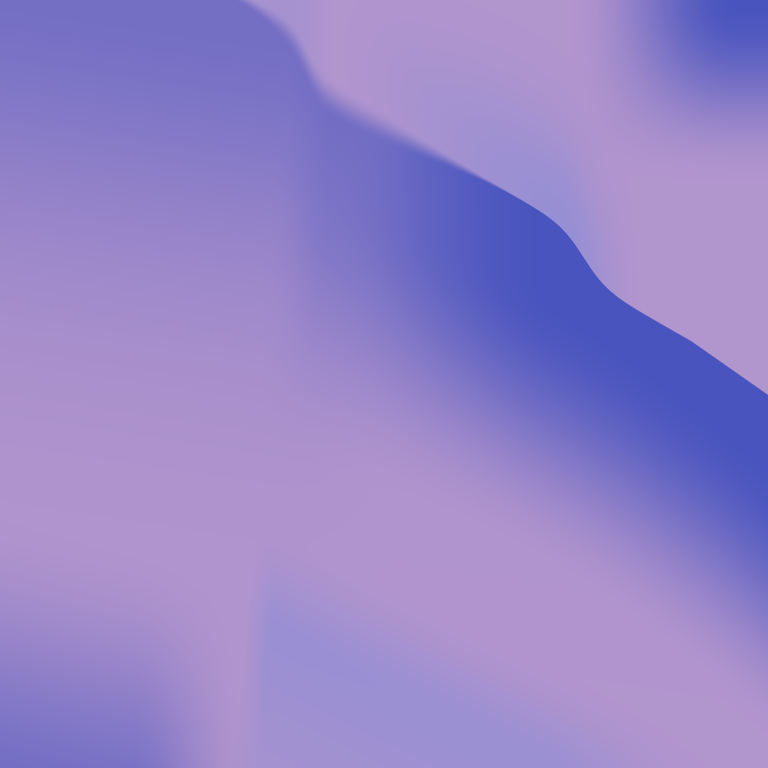
Write a Shadertoy shader that draws this background.

```glsl
// Soft folded silk in pink and blue, split by a wavy diagonal ridge.
#define PINK vec3(0.695, 0.583, 0.805)
#define BLUE vec3(0.285, 0.330, 0.745)
#define LAVENDER vec3(0.590, 0.560, 0.828)
#define RIDGE_SLOPE 0.57
#define RIDGE_WAVE 0.029
#define SOFT_EDGE 0.035
#define SHARP_EDGE 0.0015

// Smooth fall from 1 to 0 between a and b
float fade(float a, float b, float x) {
    return 1.0 - smoothstep(a, b, x);
}

// Union of two soft amounts
float blend(float a, float b) {
    return 1.0 - (1.0 - a) * (1.0 - b);
}

// Depth of the ridge below the top edge: a slope with two steps
float ridgeDepth(float x) {
    float steps = tanh((x - 0.399) / 0.02) + 1.0 + tanh((x - 0.76) / 0.03);
    return 0.066 + RIDGE_SLOPE * (x - 0.39) + RIDGE_WAVE * steps
         + 0.13 * max(x - 0.9, 0.0);
}

// Cloth behind the ridge, at the upper right
vec3 backCloth(vec2 p, float height) {
    float corner = smoothstep(0.74, 0.96, p.x) * fade(0.0, 0.24, p.y);
    float hollow = exp(-pow(height / 0.12, 2.0))
                 * smoothstep(0.46, 0.74, p.x) * fade(0.735, 0.84, p.x);
    float wash = 0.25 * exp(-pow((height - 0.06) / 0.08, 2.0))
               * smoothstep(0.42, 0.56, p.x) * fade(0.62, 0.8, p.x);
    float tip = 0.4 * fade(0.385, 0.44, p.x);
    vec3 color = mix(PINK, LAVENDER, blend(blend(hollow, wash), tip));
    return mix(color, BLUE, corner);
}

// Cloth in front of the ridge, with a nearly upright crease
vec3 frontCloth(vec2 p) {
    float pastCrease = p.x - (0.405 - 0.1 * p.y);
    float crease = smoothstep(-0.03, 0.05, pastCrease);

    // Deep shade below the ridge
    float k = p.x - 0.35;
    float shadeEnd = 0.6 + 0.2 * k + 0.55 * k * k;
    float shade = smoothstep(0.0, 0.36, shadeEnd - p.y)
                * smoothstep(0.25, 0.72, p.x) * crease;

    // Shades at the upper left and lower left
    float drop = max(p.y - 0.15 * p.x, 0.0);
    float upper = 0.58 * exp(-pow(drop / 0.3, 1.6))
                * (1.0 - 0.6 * smoothstep(0.38, 0.52, p.x));
    float lower = 0.62 * smoothstep(0.66, 1.05, p.y - 0.25 * p.x)
                * fade(0.17, 0.33, p.x);

    // Pale pocket at the bottom
    float inside = p.y - 0.67 - 0.5 * (p.x - 0.33);
    float pocket = smoothstep(0.0, 0.15, inside)
                 * mix(0.9, 0.5, smoothstep(0.1, 0.35, inside))
                 * smoothstep(-0.01, 0.035, pastCrease)
                 * fade(0.7, 0.98, p.x);

    vec3 color = mix(PINK, LAVENDER, pocket);
    return mix(color, BLUE, blend(shade, blend(upper, lower)));
}

void mainImage(out vec4 fragColor, in vec2 fragCoord) {
    // Canvas units, with y measured down from the top
    vec2 p = fragCoord / iResolution.xy;
    p.y = 1.0 - p.y;

    // The ridge is softest past its first step and sharpens to the right
    float below = p.y - ridgeDepth(p.x);
    float softness = smoothstep(0.32, 0.43, p.x) * fade(0.44, 0.68, p.x);
    float width = mix(SHARP_EDGE, SOFT_EDGE, softness)
                + 0.01 * fade(0.36, 0.45, p.x);
    width = max(width, 1.2 / iResolution.y);
    float front = smoothstep(-0.4 * width, width, below);

    vec3 color = mix(backCloth(p, -below), frontCloth(p), front);
    fragColor = vec4(color, 1.0);
}
```
